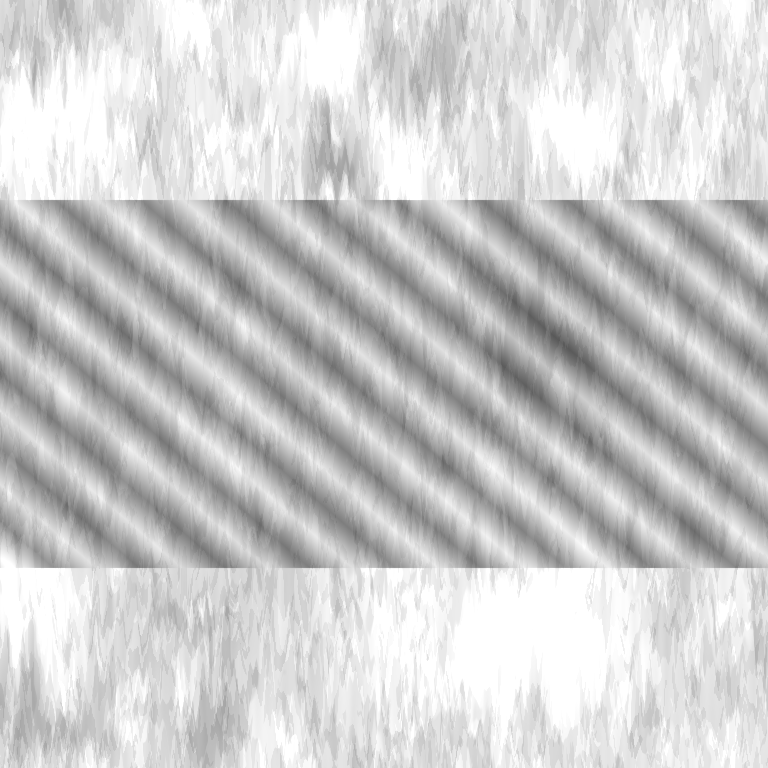
Give the GLSL for this texture, as a Shadertoy shader.

```glsl
const int PATCH_COUNT = 12;
const int DAUB_LAYERS = 6;

// Each patch: centre x, centre y, radius, brightness change
const vec4 PATCHES[PATCH_COUNT] = vec4[](
    vec4(0.70, 0.18, 0.11, 0.15), vec4(0.08, 0.86, 0.08, 0.13),
    vec4(0.42, 0.94, 0.05, 0.12), vec4(0.74, 0.84, 0.05, 0.13),
    vec4(0.52, 0.80, 0.05, 0.13), vec4(0.02, 0.22, 0.07, 0.14),
    vec4(0.44, 0.79, 0.04, -0.14), vec4(0.06, 0.96, 0.06, -0.11),
    vec4(0.55, 0.93, 0.07, -0.07), vec4(0.70, 0.54, 0.08, -0.13),
    vec4(0.27, 0.20, 0.10, -0.06), vec4(0.04, 0.07, 0.06, -0.08));

vec2 hashGradient(vec2 cell) {
    vec3 h = fract(cell.xyx * vec3(0.1031, 0.1030, 0.0973));
    h += dot(h, h.yzx + 33.33);
    return 2.0 * fract((h.xx + h.yz) * h.zy) - 1.0;
}

float gradientNoise(vec2 p) {
    vec2 cell = floor(p);
    vec2 f = fract(p);
    vec2 blend = f * f * f * (f * (f * 6.0 - 15.0) + 10.0);
    float a = dot(hashGradient(cell), f);
    float b = dot(hashGradient(cell + vec2(1, 0)), f - vec2(1, 0));
    float c = dot(hashGradient(cell + vec2(0, 1)), f - vec2(0, 1));
    float d = dot(hashGradient(cell + vec2(1, 1)), f - vec2(1, 1));
    return mix(mix(a, b, blend.x), mix(c, d, blend.x), blend.y);
}

// Vertical shift per narrow column, which tears edges into drips
float dripOffset(vec2 p, float seed) {
    float broad = gradientNoise(vec2(p.x * 65.0 + seed, p.y * 5.0));
    float fine = gradientNoise(vec2(p.x * 150.0 - seed, p.y * 9.0));
    return 0.09 * broad + 0.06 * fine;
}

float patchTone(vec2 p) {
    float tone = 0.0;
    for (int i = 0; i < PATCH_COUNT; i++) {
        vec2 offset = (p - PATCHES[i].xy) / PATCHES[i].z;
        tone += PATCHES[i].w * exp(-dot(offset, offset));
    }
    return tone;
}

// Overlapping torn daubs, alternately light and dark
float daubTone(vec2 p, float bias) {
    float tone = 0.0;
    float scale = 4.0;
    for (int i = 0; i < DAUB_LAYERS; i++) {
        float seed = 17.3 * float(i) + 5.0;
        float direction = i % 2 == 0 ? 1.0 : -1.0;
        vec2 torn = p + vec2(0.0, dripOffset(p, seed));
        vec2 q = torn * vec2(1.5, 0.8) * scale + seed;
        float field = gradientNoise(q) + 0.5 * gradientNoise(q * 2.3 + 9.0);
        field += direction * bias * 2.0;
        float mask = smoothstep(0.10, 0.14, field);
        float shade = 0.055 + 0.06 * gradientNoise(q * 0.7 + 31.0);
        tone += direction * mask * shade;
        scale *= 1.5;
    }
    return tone;
}

float grungeTone(vec2 p) {
    float drip = dripOffset(p, 2.0);
    float bias = patchTone(p + vec2(0.0, drip * 0.8));
    float streaks = 0.05 * gradientNoise(vec2(p.x * 95.0, p.y * 5.0));
    streaks += 0.035 * gradientNoise(vec2(p.x * 38.0, p.y * 7.0) + 40.0);
    return bias * 0.7 + daubTone(p, bias) + streaks;
}

// Creased diagonal ridges: 0 in the grooves, 1 on the crests
float ridgeProfile(vec2 p) {
    float phase = 9.0 * p.x - 10.4 * (1.0 - p.y) + 0.06;
    float ridge = 1.0 - abs(2.0 * fract(phase) - 1.0);
    return mix(ridge, smoothstep(0.0, 1.0, ridge), 0.25);
}

float bandMask(float y, float bottom, float top, float edge) {
    return smoothstep(bottom - edge, bottom + edge, y)
         * (1.0 - smoothstep(top - edge, top + edge, y));
}

void mainImage(out vec4 fragColor, in vec2 fragCoord) {
    vec2 uv = fragCoord / iResolution.xy;
    float edge = 0.75 / iResolution.y;
    float grunge = grungeTone(uv);

    // Worn plaster above and below the corrugated band
    float plaster = 0.89 + grunge;
    float corrugated = mix(0.50, 0.88, ridgeProfile(uv)) + grunge * 0.55;
    float band = bandMask(uv.y, 0.2604, 0.7396, edge);
    float tone = clamp(mix(plaster, corrugated, band), 0.0, 1.0);
    fragColor = vec4(vec3(tone), 1.0);
}
```
